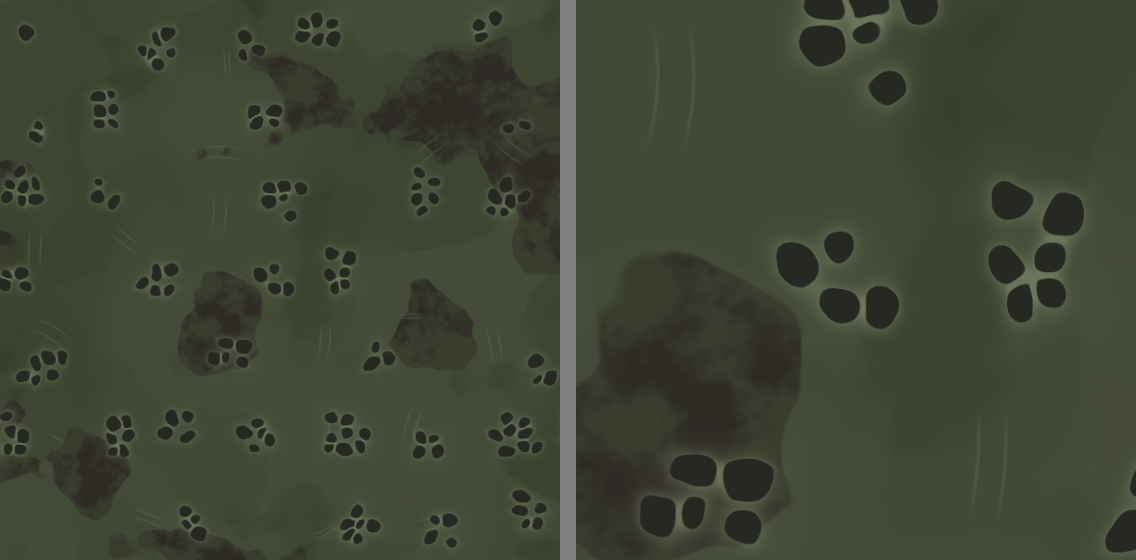
Left: the whole. Right: its middle third, enlarged.
Reproduce this texture procedurally as a WebGL 1 fragment shader.

```glsl
precision highp float;
// Mossy olive ground: overlapping tonal patches, mottled dark stains, faint
// curved scratches and clusters of dark pebbles with pale halos. Patches are
// thresholded fbm; pebbles are jittered grid sites kept inside cluster ellipses.

uniform vec2 u_resolution;

#define PATCH_SCALE 2.7
#define PATCH_LEVEL 0.49
#define STAIN_SCALE 5.0
#define STAIN_LEVEL 0.63
#define CLUSTER_GRID 7.0
#define CLUSTER_KEEP 0.72
#define PEBBLE_GRID 38.0
#define PEBBLE_GAP 0.0018
#define HALO_WIDTH 0.0042
#define HALO_GAIN 0.40
#define SCRATCH_GRID 6.0
#define SCRATCH_GAIN 0.20

const vec3 LIGHT_MOSS = vec3(0.270, 0.296, 0.222);
const vec3 DEEP_MOSS = vec3(0.238, 0.266, 0.192);
const vec3 STAIN = vec3(0.220, 0.235, 0.176);
const vec3 STAIN_CORE = vec3(0.172, 0.155, 0.138);
const vec3 PEBBLE = vec3(0.150, 0.160, 0.130);
const vec3 HALO = vec3(0.470, 0.500, 0.400);

vec3 hash3(vec2 p) {
  vec3 h = fract(p.xyx * vec3(0.1031, 0.1030, 0.0973));
  h += dot(h, h.yxz + 33.33);
  return fract((h.xxy + h.yzz) * h.zyx);
}

mat2 rotation(float a) {
  float c = cos(a), s = sin(a);
  return mat2(c, s, -s, c);
}

float noise(vec2 p) {
  vec2 i = floor(p), f = fract(p);
  f = f * f * f * (f * (f * 6.0 - 15.0) + 10.0);
  float low = mix(hash3(i).x, hash3(i + vec2(1.0, 0.0)).x, f.x);
  float high = mix(hash3(i + vec2(0.0, 1.0)).x, hash3(i + 1.0).x, f.x);
  return mix(low, high, f.y);
}

// Rotated octaves, normalised to 0..1; gain sets the roughness.
float fbm(vec2 p, float gain) {
  float sum = 0.0, total = 0.0, amp = 1.0;
  for (int i = 0; i < 4; i++) {
    sum += amp * noise(p);
    total += amp;
    amp *= gain;
    p = rotation(0.65) * p * 2.03 + 19.7;
  }
  return sum / total;
}

// Tonal patch whose outline is crisp in places and blurred in others.
float patchMask(vec2 p, float level) {
  float blur = mix(0.006, 0.13, smoothstep(0.5, 0.75, noise(p * 1.3 + 41.0)));
  return smoothstep(level - blur, level + blur, fbm(p, 0.3));
}

// 1 where a pebble site lies inside the cluster ellipse of its coarse cell.
float inCluster(vec2 site) {
  vec2 g = site * CLUSTER_GRID;
  g.x += hash3(vec2(floor(g.y), 71.0)).x;
  vec3 place = hash3(floor(g) + 17.0), kind = hash3(floor(g) + 53.0);
  vec2 q = rotation(6.283 * place.z) * (fract(g) - 0.5 - 0.45 * (place.xy - 0.5));
  q.y *= 1.0 + 0.5 * kind.z;
  return step(length(q), mix(0.18, 0.32, kind.x)) * step(kind.y, CLUSTER_KEEP);
}

// x: signed distance to packed, rounded pebbles; y: summed halo strength.
vec2 pebbles(vec2 p) {
  p += 0.005 * (vec2(noise(p * 70.0), noise(p * 70.0 + 37.0)) - 0.5);
  vec2 cell = floor(p * PEBBLE_GRID);
  float nearest = 1.0, second = 1.0, halo = 0.0;
  for (int y = -1; y <= 1; y++) {
    for (int x = -1; x <= 1; x++) {
      vec2 id = cell + vec2(float(x), float(y));
      vec3 h = hash3(id + 7.0), shape = hash3(id + 113.0);
      vec2 site = (id + 0.5 + 0.6 * (h.xy - 0.5)) / PEBBLE_GRID;
      float stretch = 1.0 + 0.25 * shape.x;
      vec2 q = rotation(3.1416 * shape.y) * (p - site) * vec2(stretch, 1.0 / stretch);
      float d = length(q) - mix(0.31, 0.53, h.z) / PEBBLE_GRID;
      d = mix(1.0, d, inCluster(site));
      second = min(second, max(nearest, d));
      nearest = min(nearest, d);
      halo += exp(-max(d, 0.0) / HALO_WIDTH);
    }
  }
  // Smooth maximum with the dividing line rounds the corners of neighbours.
  float divide = 0.5 * (nearest - second) + PEBBLE_GAP;
  float blend = max(0.004 - abs(nearest - divide), 0.0) / 0.004;
  return vec2(max(nearest, divide) + 0.001 * blend * blend, halo);
}

// Sparse pairs of thin arcs.
float scratches(vec2 p, float pixel) {
  vec2 g = p * SCRATCH_GRID;
  vec3 place = hash3(floor(g) + 29.0), kind = hash3(floor(g) + 83.0);
  vec2 q = (fract(g) - 0.5 - 0.4 * (place.xy - 0.5)) / SCRATCH_GRID;
  q = rotation(6.283 * place.z) * q;
  q.y += 7.0 * (kind.x - 0.3) * q.x * q.x;
  float line = abs(abs(q.y) - 0.011 * kind.z);
  float ends = 1.0 - smoothstep(0.3, 1.0, abs(q.x) / mix(0.02, 0.045, kind.z));
  return (1.0 - smoothstep(0.0005, 0.0012 + pixel, line)) * ends * step(kind.y, 0.5);
}

void main() {
  vec2 p = gl_FragCoord.xy / u_resolution.y;
  float pixel = 1.0 / u_resolution.y;

  // Ground: broad patches, smaller overlaps and soft smudges.
  float deep = 0.8 * patchMask(p * PATCH_SCALE + 3.0, PATCH_LEVEL);
  deep += 0.35 * patchMask(p * PATCH_SCALE * 1.9 + 61.0, 0.62);
  vec3 color = mix(LIGHT_MOSS, DEEP_MOSS, deep);
  color *= 1.0 - 0.10 * smoothstep(0.66, 0.85, fbm(p * 9.0 + 15.0, 0.4));

  // Stains: ragged outline, mottled interior, denser toward the right.
  float field = fbm(p * STAIN_SCALE + 90.0, 0.45) + 0.16 * (p.x - 0.5);
  float stain = smoothstep(STAIN_LEVEL - 0.008, STAIN_LEVEL + 0.008, field);
  float mottle = fbm(p * 24.0 + 8.0, 0.65) + 1.2 * (field - STAIN_LEVEL);
  color = mix(color, mix(STAIN, STAIN_CORE, smoothstep(0.42, 0.78, mottle)), 0.9 * stain);

  // Scratches, then halos beneath the pebbles.
  color = mix(color, HALO, SCRATCH_GAIN * scratches(p, pixel));
  vec2 stone = pebbles(p);
  color = mix(color, HALO, min(HALO_GAIN * stone.y, 0.8));
  color = mix(PEBBLE, color, smoothstep(-pixel, pixel, stone.x));
  gl_FragColor = vec4(color, 1.0);
}
```
